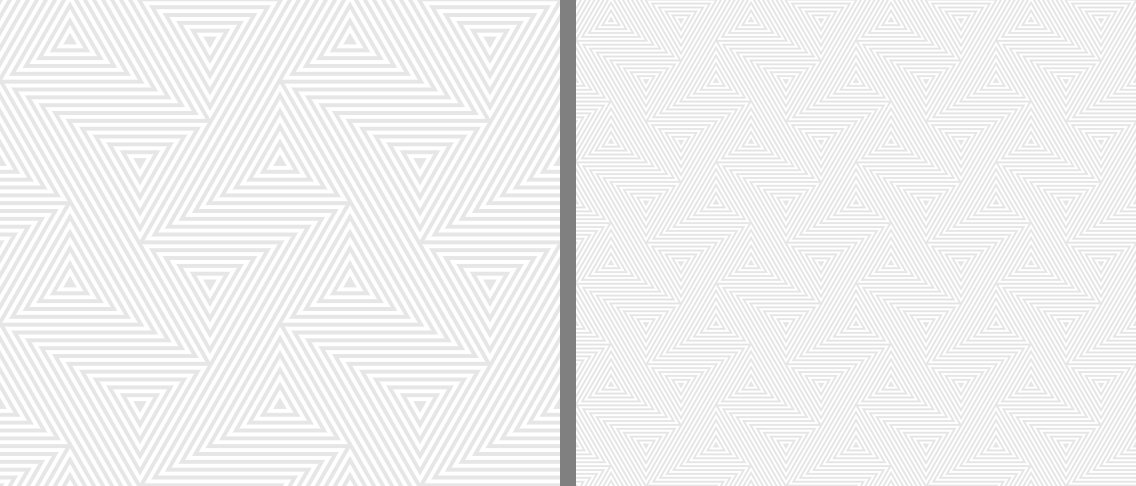
Left, the tile; right, the same tile 2 across and 2 down.
Give the GLSL for this pattern, as a Shadertoy shader.

```glsl
// Concentric up and down triangles woven into one maze of pale stripes.
// 2:1 parallelograms choose one of three stripe directions per point; stripes
// are measured outward from the up triangles, so they mitre at every border.

const vec2  REPEATS     = vec2(2.0);         // whole tiles across and down
const vec2  TILE        = vec2(4.0, 6.0);    // tile size in grid steps
const vec2  UP_CENTER   = vec2(1.0, 1.0);    // center of one up triangle
const float SPAN        = 3.0;               // up center to down center
const float STRIPES     = 15.5;              // stripe periods per span
const float LINE_SHARE  = 0.5;               // grey part of a period
const vec3  LINE_COLOR  = vec3(0.9);
const vec3  PAPER_COLOR = vec3(1.0);

// Shortest offset from a center on the wrapping tile.
vec2 wrapOffset(vec2 p, vec2 center) {
    vec2 d = p - center;
    return d - TILE * floor(d / TILE + 0.5);
}

// Parallelogram bounded by two pairs of parallel lines.
bool inBand(float a, float halfA, float b, float halfB) {
    return abs(a) < halfA && abs(b) < halfB;
}

// Normal of the stripes at p; its length makes one unit one grid step.
vec2 stripeNormal(vec2 p) {
    // Level stripes: two mirrored slanted parallelograms.
    vec2 a = wrapOffset(p, vec2(1.5, 2.5));
    vec2 b = wrapOffset(p, vec2(3.5, 5.5));
    if (inBand(a.x + a.y, 2.0, a.x - a.y, 1.0) ||
        inBand(b.x - b.y, 2.0, b.x + b.y, 1.0)) return vec2(0.0, 1.0);

    // Falling stripes: two upright parallelograms.
    for (int i = 0; i < 2; i++) {
        vec2 d = wrapOffset(p, vec2(2.0, 1.0) + float(i) * vec2(-1.0, 3.0));
        if (inBand(d.x, 1.0, d.y - d.x, 1.0)) return vec2(1.5, -0.5);
    }

    // Rising stripes fill the rest.
    return vec2(-1.5, -0.5);
}

void mainImage(out vec4 fragColor, in vec2 fragCoord) {
    // Grid position, counted downward from the upper left.
    vec2 uv = fragCoord / iResolution.xy;
    vec2 p = vec2(uv.x, 1.0 - uv.y) * REPEATS * TILE;

    // Stripe phase; the clamp keeps the triangle centers solid.
    float reach = mod(dot(p - UP_CENTER, stripeNormal(p)), SPAN);
    float halfLine = 0.5 * LINE_SHARE;
    float phase = clamp(reach * STRIPES / SPAN, halfLine, STRIPES - halfLine);

    // Signed distance to the line edge, smoothed over one pixel.
    float edge = abs(fract(phase - halfLine + 0.5) - 0.5) - halfLine;
    float pixel = REPEATS.y * TILE.y / iResolution.y * STRIPES / SPAN;
    float line = clamp(0.5 - edge / pixel, 0.0, 1.0);

    fragColor = vec4(mix(PAPER_COLOR, LINE_COLOR, line), 1.0);
}
```
